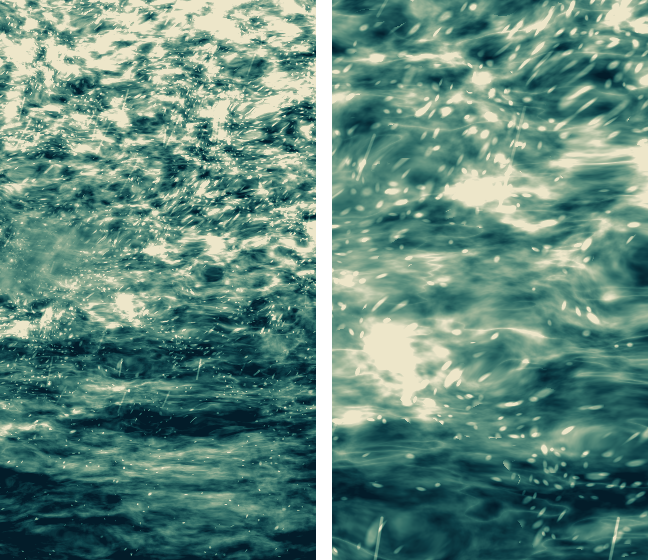
Left: the whole. Right: its middle third, enlarged.
A Shadertoy shader for this texture:

```glsl
// Choppy sea under heavy spray: dark swells below, pale glittering water above.
// Layered noise builds a single tone value, hashed drops and streaks add spray,
// and a teal-to-cream ramp turns the tone into colour.

float hash(vec2 p) {
    return fract(sin(dot(p, vec2(127.1, 311.7))) * 43758.545);
}

float noise(vec2 p) {
    vec2 i = floor(p), f = fract(p);
    f = f * f * (3.0 - 2.0 * f);
    return mix(mix(hash(i), hash(i + vec2(1, 0)), f.x),
               mix(hash(i + vec2(0, 1)), hash(i + vec2(1, 1)), f.x), f.y);
}

float fbm(vec2 p) {
    float sum = 0.0, amp = 0.5;
    for (int i = 0; i < 4; i++) {
        sum += amp * noise(p);
        p = mat2(1.9, 0.25, -0.35, 2.05) * p + 17.3;
        amp *= 0.53;
    }
    return sum;
}

// Distance to a line segment
float segment(vec2 p, vec2 a, vec2 b) {
    vec2 d = b - a;
    return length(p - a - d * clamp(dot(p - a, d) / dot(d, d), 0.0, 1.0));
}

// One soft, slanted drop in some of the grid cells
float drops(vec2 p, float scale, float density) {
    vec2 g = p * scale, id = floor(g);
    vec2 d = fract(g) - 0.35 - 0.3 * vec2(hash(id), hash(id + 7.7));
    float a = 0.5 + 2.0 * (hash(id + 3.1) - 0.5);
    d = mat2(cos(a), -sin(a), sin(a), cos(a)) * d * vec2(0.85, 1.5);
    float radius = 0.16 + 0.16 * hash(id + 5.9);
    float shape = 1.0 - smoothstep(radius * 0.4, radius + 0.08, length(d));
    return shape * step(hash(id + 11.3), density) * (0.5 + 0.5 * hash(id + 2.3));
}

vec3 seaRamp(float t) {
    vec3 stops[6] = vec3[6](
        vec3(0.01, 0.11, 0.16), vec3(0.05, 0.25, 0.28), vec3(0.18, 0.42, 0.40),
        vec3(0.37, 0.57, 0.50), vec3(0.62, 0.71, 0.60), vec3(0.93, 0.90, 0.79));
    vec3 col = stops[0];
    for (int i = 1; i < 6; i++)
        col = mix(col, stops[i], clamp(t * 5.0 - float(i - 1), 0.0, 1.0));
    return col;
}

void mainImage(out vec4 fragColor, in vec2 fragCoord) {
    float px = 1.0 / iResolution.y;
    vec2 p = fragCoord * px;
    float far = smoothstep(0.22, 0.6, p.y);

    // Warped coordinates bend the wave crests
    vec2 bend = vec2(fbm(p * 7.0), fbm(p * vec2(6.0, 9.0) + 31.0)) - 0.47;
    vec2 q = p + bend * vec2(0.09, 0.05);

    // Overall light: dark foreground, bright distance
    float tone = 0.17 + 0.17 * smoothstep(0.0, 0.17, p.y)
               + 0.16 * smoothstep(0.37, 0.5, p.y)
               + 0.10 * smoothstep(0.62, 0.82, p.y)
               + 0.24 * smoothstep(0.8, 0.98, p.y);
    tone -= 0.13 * exp(-pow((p.y - 0.365 - bend.y * 0.08) / 0.025, 2.0));
    tone -= 0.08 * exp(-pow((p.y - 0.225 - bend.x * 0.08) / 0.02, 2.0));

    // Long swells, choppy ripples and thin bright crests
    tone += (fbm(q * vec2(5.0, 20.0)) - 0.47) * mix(1.25, 0.55, far);
    tone += (fbm(q * vec2(24.0, 80.0) + 9.0) - 0.47) * 0.95 * (1.0 - far);
    tone += (fbm(q * vec2(42.0, 66.0) + 4.0) - 0.47) * 1.75 * far;
    tone += (fbm(q * vec2(110.0, 150.0)) - 0.47) * mix(0.3, 0.6, far);
    float ridge = 1.0 - abs(2.0 * fbm(q * vec2(14.0, 48.0) + 50.0) - 0.94);
    tone += 0.3 * pow(ridge, 9.0) * smoothstep(0.05, 0.3, p.y) - 0.08;

    // Mist drifting in from the left, brushed along a slant
    vec2 m = (p - vec2(0.07, 0.54) - bend * 0.12) / vec2(0.16, 0.085);
    float mist = exp(-dot(m, m));
    float brushed = fbm(mat2(18.0, 60.0, 14.0, -45.0) * p);
    tone = mix(tone, 0.54 + 0.8 * p.x + 0.45 * (brushed - 0.47), 0.8 * mist);

    // Foam: breaking line at the left, a drooping arc, and a low crest
    float foam = smoothstep(0.43, 0.68, fbm(q * vec2(38.0, 50.0) + 80.0));
    float breaker = exp(-pow((p.y - 0.435 - bend.x * 0.06) / 0.022, 2.0))
                  * (1.0 - smoothstep(0.2, 0.45, p.x));
    float arcY = 0.495 + 2.8 * pow(p.x - 0.4, 2.0);
    float arc = exp(-pow((p.y - arcY - bend.y * 0.06) / 0.014, 2.0))
              * smoothstep(0.22, 0.27, p.x);
    float crest = exp(-pow((p.y - 0.235 - 0.08 * p.x - bend.y * 0.1) / 0.009, 2.0))
                * (1.0 - smoothstep(0.12, 0.24, p.x));
    tone += foam * (0.6 * breaker + 0.4 * arc + 0.5 * crest) + 0.12 * breaker + 0.08 * arc;

    // Spray drops, clustered by noise and thinning towards the viewer
    float cluster = smoothstep(0.36, 0.6, fbm(p * vec2(11.0, 16.0) + 60.0));
    float density = (0.08 + 0.5 * cluster) * smoothstep(0.1, 0.58, p.y);
    for (int i = 0; i < 3; i++) {
        float k = float(i);
        vec2 cell = q + bend.yx * 0.05 + k * 3.7;
        tone += 0.5 * drops(cell, 62.0 + 34.0 * k, density) * (1.0 - 0.7 * mist);
    }

    // Falling streaks, slanted to the right
    for (int i = 0; i < 32; i++) {
        vec2 s = vec2(float(i), 4.0);
        vec2 a = vec2(hash(s) * 0.5625, 0.25 + 0.75 * hash(s + 9.0));
        vec2 b = a + (0.015 + 0.045 * hash(s + 5.0)) * vec2(0.1 + 0.5 * hash(s + 2.0), 1.0);
        float line = 1.0 - smoothstep(0.0004, 0.0008 + px, segment(p, a, b));
        tone += line * (0.1 + 0.25 * hash(s + 8.0));
    }

    // Tall plume of thrown water
    vec2 u = p - vec2(0.375, 0.725);
    float lean = u.x - 0.12 * u.y;
    float plume = smoothstep(0.0, 0.015, u.y) * (1.0 - smoothstep(0.06, 0.125, u.y))
                * smoothstep(-0.006, 0.002, lean) * (1.0 - smoothstep(0.006, 0.034, lean));
    tone += plume * (0.15 + 0.5 * noise(vec2(lean * 330.0, u.y * 22.0)));

    fragColor = vec4(seaRamp(clamp(tone, 0.0, 1.0)), 1.0);
}
```
